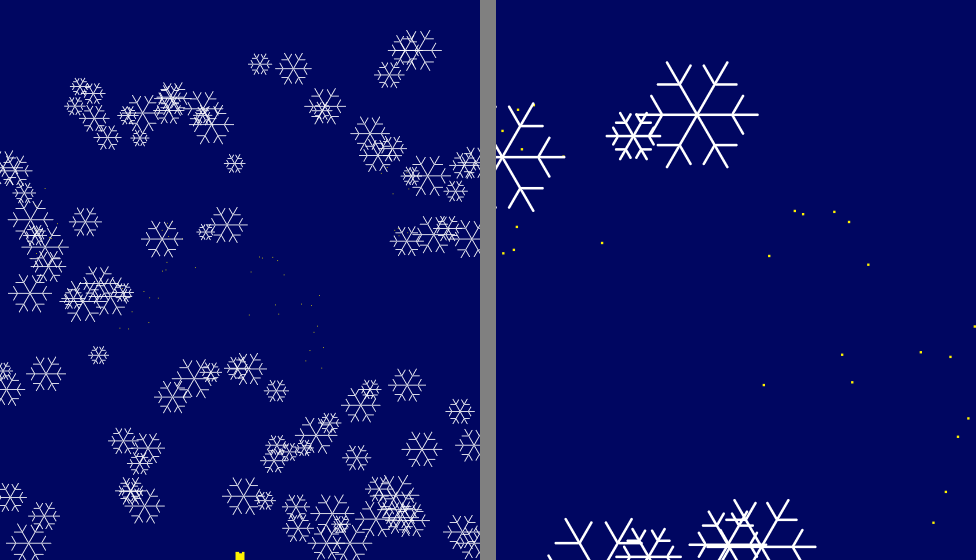
Left: the whole. Right: its middle third, enlarged.
This pattern is drawn by a WebGL 2 fragment shader. Its source:

```glsl
#version 300 es
precision highp float;
// Thin white six-armed snowflakes drifting over a deep blue night.
// Flakes are folded line distances placed along short random chains;
// loose clouds of tiny sparks rise above a small lamp at the lower edge.

#define SEED 3.0
#define CHAINS 33
#define CHAIN_FLAKES 3
#define MIN_RADIUS 0.0155
#define MAX_RADIUS 0.0415
#define LINE_WIDTH 0.0015
#define BRANCH_START 0.58
#define BRANCH_LENGTH 0.36
#define SPARK_CLOUDS 6
#define CLOUD_SPARKS 9
#define SPARK_SIZE 0.0014

uniform vec2 u_resolution;
out vec4 fragColor;

const vec3 NIGHT = vec3(0.0, 0.025, 0.38);
const vec3 SNOW = vec3(1.0);
const vec3 GLOW = vec3(1.0, 0.95, 0.0);

float hash(vec2 p) {
    return fract(sin(dot(p + SEED, vec2(127.1, 311.7))) * 43758.5453);
}

float segmentDistance(vec2 p, vec2 a, vec2 b) {
    vec2 ap = p - a, ab = b - a;
    return length(ap - ab * clamp(dot(ap, ab) / dot(ab, ab), 0.0, 1.0));
}

// Distance to a flake: fold the plane onto one half arm with its side branch
float flakeDistance(vec2 p, float radius) {
    const vec2 foldNormal = vec2(-0.5, 0.866);
    p = abs(p);
    p -= 2.0 * max(dot(p, foldNormal), 0.0) * foldNormal;
    p.y = abs(p.y);
    vec2 root = vec2(BRANCH_START, 0.0) * radius;
    vec2 tip = root + vec2(0.5, 0.866) * BRANCH_LENGTH * radius;
    return min(segmentDistance(p, vec2(0.0), vec2(radius, 0.0)),
               segmentDistance(p, root, tip));
}

// Share of a pixel covered by a thin stroke
float strokeCoverage(float dist, float width, float pixel) {
    float edge = clamp((0.5 * width - dist) / pixel + 0.5, 0.0, 1.0);
    return min(edge, width / pixel);
}

float boxCoverage(vec2 p, vec2 size, float pixel) {
    vec2 edge = clamp((0.5 * size - abs(p)) / pixel + 0.5, 0.0, 1.0);
    edge = min(edge, size / pixel);
    return edge.x * edge.y;
}

// Chains of neighbouring flakes, denser towards the ground
float snow(vec2 p, float aspect, float pixel) {
    float gap = 1.0;
    for (int c = 0; c < CHAINS; c++) {
        float chain = float(c);
        vec2 center = vec2(
            aspect * fract(chain * 0.618 + 0.2 * hash(vec2(chain, 1.0))),
            0.05 + 0.86 * pow(hash(vec2(chain, 2.0)), 1.25));
        float heading = mix(-1.2, 0.9, hash(vec2(chain, 3.0)));
        for (int f = 0; f < CHAIN_FLAKES; f++) {
            vec2 id = vec2(chain, 10.0 + float(f) * 5.0);
            float radius = mix(MIN_RADIUS, MAX_RADIUS, hash(id));
            vec2 local = p - center;
            if (dot(local, local) < pow(radius + LINE_WIDTH + pixel, 2.0)) {
                float dist = flakeDistance(local, radius);
                gap *= 1.0 - strokeCoverage(dist, LINE_WIDTH, pixel);
            }
            float angle = heading + 1.2 * (hash(id + 1.0) - 0.5);
            center += mix(0.02, 0.10, hash(id + 2.0)) * vec2(cos(angle), sin(angle));
            center = vec2(mod(center.x, aspect), clamp(center.y, 0.03, 0.91));
        }
    }
    return 1.0 - gap;
}

// Loose clouds of sparks across the middle band
float sparks(vec2 p, float aspect, float pixel) {
    float light = 0.0;
    for (int c = 0; c < SPARK_CLOUDS; c++) {
        float cloud = float(c);
        vec2 center = vec2(aspect * fract(0.29 + cloud * 0.27),
                           mix(0.40, 0.65, hash(vec2(cloud, 50.0))));
        for (int s = 0; s < CLOUD_SPARKS; s++) {
            vec2 id = vec2(cloud, 60.0 + float(s) * 3.0);
            vec2 scatter = vec2(hash(id), hash(id + 1.0)) - 0.5;
            vec2 local = p - center - scatter * vec2(0.07, 0.14);
            light = max(light, boxCoverage(local, vec2(SPARK_SIZE), pixel));
        }
    }
    return light;
}

void main() {
    float pixel = 1.0 / u_resolution.y;
    float aspect = u_resolution.x * pixel;
    vec2 p = gl_FragCoord.xy * pixel;

    vec3 color = mix(NIGHT, GLOW, sparks(p, aspect, pixel));
    color = mix(color, SNOW, snow(p, aspect, pixel));

    // Lamp with a notched top
    vec2 lamp = p - vec2(0.5 * aspect, 0.007);
    float notch = boxCoverage(lamp - vec2(0.001, 0.007), vec2(0.005, 0.004), pixel);
    color = mix(color, GLOW, boxCoverage(lamp, vec2(0.016, 0.015), pixel) * (1.0 - notch));

    fragColor = vec4(color, 1.0);
}
```
